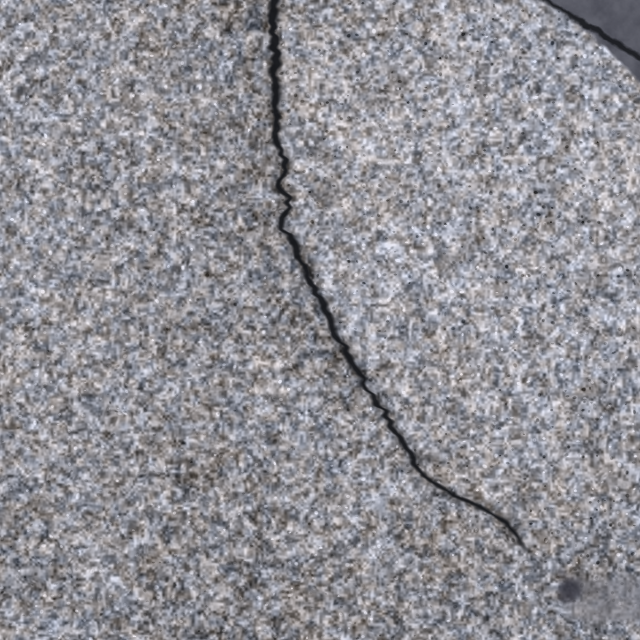
Give the GLSL for this texture, as a WebGL 1 fragment shader.

```glsl
precision highp float;
// Speckled grey stone split by a winding dark crack, with a slate corner.

#define GRAIN_SCALE 135.0
#define GRAIN_CONTRAST 0.37
#define FINE_CONTRAST 0.32
#define CRACK_JITTER 0.011
#define CRACK_WIDTH 0.0052
#define STONE_TINT vec3(0.990, 0.985, 1.025)
#define CRACK_COLOR vec3(0.085, 0.09, 0.105)
#define SLATE_COLOR vec3(0.34, 0.345, 0.385)

uniform vec2 u_resolution;

float hash(vec2 p) {
  vec3 q = fract(vec3(p.xyx) * 0.1031);
  q += dot(q, q.yzx + 33.33);
  return fract((q.x + q.y) * q.z);
}

float noise(vec2 p) {
  vec2 cell = floor(p);
  vec2 f = fract(p);
  f = f * f * (3.0 - 2.0 * f);
  float low = mix(hash(cell), hash(cell + vec2(1.0, 0.0)), f.x);
  float high = mix(hash(cell + vec2(0.0, 1.0)), hash(cell + vec2(1.0)), f.x);
  return mix(low, high, f.y);
}

float fbm(vec2 p) {
  float sum = 0.0;
  float weight = 0.5;
  for (int i = 0; i < 4; i++) {
    sum += weight * noise(p);
    p = p * 2.03 + 17.7;
    weight *= 0.5;
  }
  return sum / 0.9375;
}

// Soft step from 1 inside to 0 outside.
float fade(float inner, float outer, float d) {
  return 1.0 - smoothstep(inner, outer, d);
}

// Horizontal place of the crack at height y: upright above, bending right below.
float crackPath(float y) {
  float drop = max(0.66 - y, 0.0);
  float x = 0.432 + 0.012 * fade(0.68, 0.84, y);
  x += 0.36 * drop + 0.46 * drop * drop;
  x += 0.07 * smoothstep(0.40, 0.49, drop);
  float bend = smoothstep(0.58, 0.64, y) * fade(0.78, 0.86, y);
  return x + 0.006 * bend * cos((y - 0.68) * 84.0);
}

// Rounded pebbles scattered one per cell; returns coverage and a random tone.
vec2 pebbles(vec2 p, float density) {
  vec2 cell = floor(p);
  vec2 center = 0.3 + 0.4 * vec2(hash(cell + 3.1), hash(cell + 8.7));
  vec2 d = (fract(p) - center) * vec2(1.0, 0.8 + 0.7 * hash(cell + 5.3));
  float radius = 0.14 + 0.15 * hash(cell + 12.9);
  float present = step(1.0 - density, hash(cell + 21.4));
  return vec2(present * fade(radius * 0.5, radius * 1.3, length(d)), hash(cell + 31.6));
}

void main() {
  vec2 uv = gl_FragCoord.xy / u_resolution;
  float pixel = 1.0 / u_resolution.y;

  // Crack distance, with jitter and a slope correction
  float path = crackPath(uv.y);
  float slope = (crackPath(uv.y + 0.006) - crackPath(uv.y - 0.006)) / 0.012;
  float jitter = CRACK_JITTER * (noise(vec2(uv.y * 48.0, 2.0)) - 0.5)
               + CRACK_JITTER * 0.7 * (noise(vec2(uv.y * 120.0, 9.0)) - 0.5);
  float side = (uv.x - path - jitter) / sqrt(1.0 + slope * slope);
  float right = smoothstep(-0.02, 0.04, side);

  // Broad light and shade
  float tone = mix(0.565, 0.630, right * smoothstep(0.05, 0.75, uv.y));
  tone += 0.035 * fade(0.0, 0.40, uv.x) * smoothstep(0.35, 0.85, uv.y);
  tone -= 0.025 * fade(0.0, 0.35, uv.y);
  tone += 0.13 * (fbm(uv * 7.0 + 4.0) - 0.5);
  float shade = fade(0.0, 0.09, abs(side + 0.03)) * (1.0 - right);
  tone -= 0.06 * shade * smoothstep(0.25, 0.5, uv.y);

  // Grains of three sizes
  vec2 warped = uv + 0.004 * vec2(noise(uv * 60.0), noise(uv * 60.0 + 40.0));
  tone += GRAIN_CONTRAST * (noise(warped * GRAIN_SCALE) - 0.5);
  tone += FINE_CONTRAST * (noise(warped * GRAIN_SCALE * 1.75 + 50.0) - 0.5);
  tone += 0.15 * (noise(warped * 58.0 + 90.0) - 0.5);
  vec2 darkChip = pebbles(warped * 85.0, 0.22);
  vec2 paleChip = pebbles(warped * 78.0 + 140.0, 0.14);
  tone -= darkChip.x * (0.08 + 0.14 * darkChip.y) * mix(0.6, 1.1, right);
  tone += paleChip.x * (0.08 + 0.14 * paleChip.y);

  // Cool and warm mineral tints
  float warmth = noise(uv * 72.0 + 11.0) - 0.5 + 0.5 * (fbm(uv * 9.0 + 30.0) - 0.5);
  vec3 color = clamp(tone, 0.16, 0.92) * STONE_TINT;
  color += vec3(0.05, 0.005, -0.055) * warmth;

  // Crack: ragged dark core with a soft shadow, thinning toward its lower end
  float reach = smoothstep(0.115, 0.17, uv.y);
  float width = CRACK_WIDTH * mix(0.55, 1.0, smoothstep(0.12, 0.5, uv.y));
  width *= 1.0 + 0.5 * smoothstep(0.78, 0.95, uv.y);
  width *= 0.55 + 0.9 * noise(uv * vec2(70.0, 95.0) + 6.0);
  float core = fade(width * 0.5 - pixel, width + 1.5 * pixel, abs(side));
  float rim = fade(0.002, 0.019, abs(side)) * (0.3 + 0.5 * noise(uv * 90.0));
  color *= 1.0 - 0.5 * rim * reach;
  color = mix(color, CRACK_COLOR, core * reach * 0.94);

  // Smooth smear and dark pit past the crack's end
  float smear = smoothstep(0.87, 0.92, uv.x) * fade(0.025, 0.045, abs(uv.y - 0.062));
  color = mix(color, vec3(0.47, 0.47, 0.50) + 0.12 * (noise(uv * 75.0) - 0.5), 0.6 * smear);
  vec2 pitOffset = (uv - vec2(0.888, 0.082)) * vec2(1.0, 0.8);
  float pit = fade(0.004, 0.026, length(pitOffset) + 0.018 * (noise(uv * 65.0) - 0.5));
  color = mix(color, vec3(0.19, 0.19, 0.23), 0.8 * pit);

  // Slate corner, bounded by a ragged edge and crossed by a dark seam
  float ragged = 0.014 * (fbm(uv * 45.0) - 0.5);
  float across = max(uv.x - 0.84, 0.0);
  float edge = uv.y - (1.0 - 0.45 * across - 2.3 * across * across) + ragged;
  float seam = uv.y - (1.005 - 0.58 * across) + ragged;
  float corner = smoothstep(-0.006, 0.006, edge) * smoothstep(0.82, 0.85, uv.x);
  vec3 slate = SLATE_COLOR + 0.13 * (fbm(uv * 60.0 + 70.0) - 0.5);
  slate = mix(slate, CRACK_COLOR, 0.85 * fade(0.002, 0.008, abs(seam)));
  color = mix(color, slate, corner);

  gl_FragColor = vec4(clamp(color, 0.0, 1.0), 1.0);
}
```
